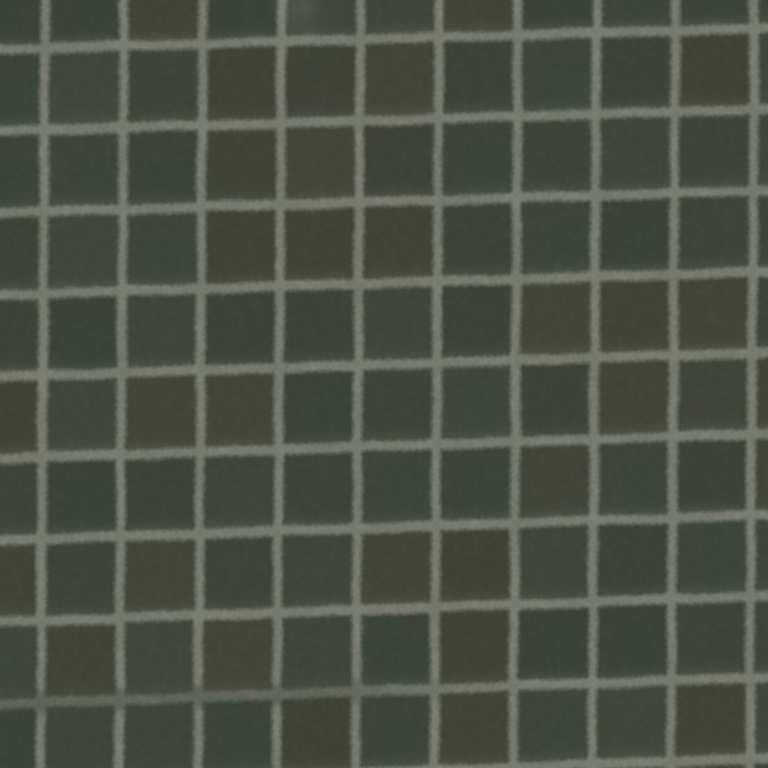
Write a Shadertoy shader that draws this texture.

```glsl
// Dark grey-green square mosaic tiles with soft pale grout, slightly tilted and worn.

const vec3 TILE_GREEN = vec3(0.236, 0.270, 0.229);
const vec3 TILE_BROWN = vec3(0.264, 0.268, 0.227);
const vec3 GROUT = vec3(0.475, 0.490, 0.448);

const vec2 ORIGIN = vec2(0.0525, 0.9362);    // one grout crossing
const vec2 PITCH = vec2(0.1026, 0.1066);     // tile spacing
const vec2 TILT = vec2(0.0065, 0.0273);      // shear of columns and rows
const vec2 JOINT_HALF = vec2(0.0062, 0.0068);
const float CORNER = 0.004;
const float EDGE_BLUR = 0.0048;

vec2 hash2(vec2 p) {
    vec3 q = fract(p.xyx * vec3(0.1031, 0.1030, 0.0973));
    q += dot(q, q.yzx + 33.33);
    return fract((q.xx + q.yz) * q.zy);
}

// Distance to the nearest scattered point, roughly 0 to 1.
float cellular(vec2 p) {
    vec2 id = floor(p), f = fract(p);
    float nearest = 8.0;
    for (int y = -1; y <= 1; y++)
    for (int x = -1; x <= 1; x++) {
        vec2 o = vec2(x, y);
        vec2 r = o + hash2(id + o) - f;
        nearest = min(nearest, dot(r, r));
    }
    return sqrt(nearest);
}

// Smooth irregular wave along a line, about -1 to 1.
float wave(float t, float phase) {
    return 0.5 * sin(t * 31.0 + phase) + 0.3 * sin(t * 73.0 + phase * 2.3)
         + 0.2 * sin(t * 167.0 + phase * 3.7);
}

float roundedBox(vec2 p, vec2 halfSize, float radius) {
    vec2 q = abs(p) - halfSize + radius;
    return length(max(q, 0.0)) + min(max(q.x, q.y), 0.0) - radius;
}

// Canvas position to tile units, with tilt and a slight narrowing of the rows.
vec2 tileGrid(vec2 p) {
    vec2 pitch = PITCH - vec2(0.0, 0.001 * p.x);
    return (p - ORIGIN - TILT * p.yx) / pitch;
}

vec3 tileColor(vec2 id, float speckle) {
    vec2 h = hash2(id + 47.0);
    vec3 c = mix(TILE_GREEN, TILE_BROWN, h.x);
    return c + (h.y - 0.5) * 0.014 + speckle * 0.026;
}

// One joint near the bottom is faded on its left part.
float jointWear(vec2 p, float row) {
    float nearJoint = 1.0 - smoothstep(0.08, 0.2, abs(row + 8.0));
    return 1.0 - 0.4 * nearJoint * (1.0 - smoothstep(0.35, 0.7, p.x));
}

void mainImage(out vec4 fragColor, in vec2 fragCoord) {
    vec2 p = fragCoord / iResolution.xy;

    // Uneven joints
    vec2 grid = tileGrid(p);
    vec2 joint = floor(grid + 0.5);
    grid += 0.011 * vec2(wave(p.y, joint.x * 1.7), wave(p.x, joint.y * 2.1));
    vec2 id = floor(grid);
    vec2 local = (fract(grid) - 0.5) * PITCH;

    // Slightly irregular tile size
    vec2 halfSize = 0.5 * PITCH - JOINT_HALF + (hash2(id + 13.0) - 0.5) * 0.0012;
    float d = roundedBox(local, halfSize, CORNER);

    // Surface grain
    float fine = cellular(p * 150.0) - 0.45;
    float broad = cellular(p * 55.0 + 9.0) - 0.45;
    float speckle = 0.6 * fine + 0.4 * broad;

    // Grout, with a faint haze above each horizontal joint
    float blur = max(EDGE_BLUR, 1.0 / iResolution.y);
    float grout = smoothstep(-blur, blur, d + fine * 0.0016);
    float haze = 0.28 * exp(-max(local.y + halfSize.y, 0.0) / 0.006);
    float amount = max(grout, haze) * jointWear(p, grid.y);
    amount *= 0.95 + 0.05 * wave(p.x + p.y * 0.7, 1.3);

    vec3 color = mix(tileColor(id, speckle), GROUT + speckle * 0.05, amount);

    // Pale smudge at the upper edge
    color += 0.06 * exp(-dot(p - vec2(0.39, 0.99), p - vec2(0.39, 0.99)) / 0.0006);

    fragColor = vec4(color, 1.0);
}
```
